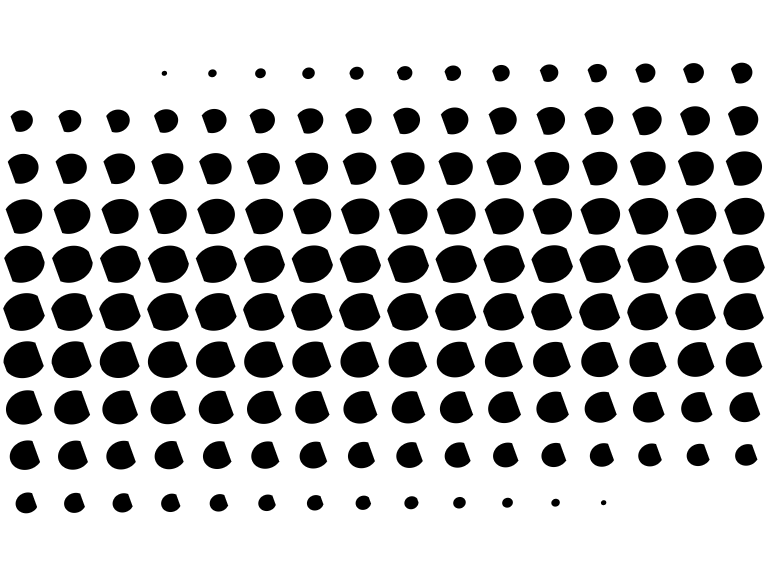
A Shadertoy shader for this pattern:

```glsl
// Halftone grid of tilted black ovals that swell, then shrink, with straight-cut sides.

const vec2 GRID = vec2(16.0, 12.0);
const vec3 PAPER = vec3(1.0);
const vec3 INK = vec3(0.0);
const float PI = 3.14159265;
const float TILT = 0.349;        // oval slant in radians
const float INK_CUTOFF = 0.297;  // tone below which a cell stays empty

// Turns p into axes tilted by the given angle.
vec2 toTiltedAxes(vec2 p, float angle) {
    float c = cos(angle), s = sin(angle);
    return vec2(c * p.x + s * p.y, c * p.y - s * p.x);
}

// Approximate signed distance to an ellipse with the given radii.
float ellipseDistance(vec2 p, vec2 radii) {
    float k = length(p / radii);
    float slope = length(p / (radii * radii));
    return (k - 1.0) * max(k, 1e-4) / max(slope, 1e-4);
}

// Distance from the cell centre to a cut, widening with progress.
float cutOffset(float progress) {
    return 0.165 + 0.434 * progress;
}

// Signed distance to one dot; progress runs 0 to 1 over the grid.
float dotDistance(vec2 p, float progress) {
    float weight = sin(PI * progress) - INK_CUTOFF;
    if (weight <= 0.0) return 1.0;

    vec2 radii = sqrt(weight * vec2(0.305, 0.25 - 0.06 * weight));
    vec2 centre = vec2(0.2 * (progress - 0.5), 0.0);
    float oval = ellipseDistance(p - centre, radii);
    float leftCut = -p.x - cutOffset(progress);
    float rightCut = p.x - cutOffset(1.0 - progress);
    return max(oval, max(leftCut, rightCut));
}

void mainImage(out vec4 fragColor, in vec2 fragCoord) {
    // Square cells, numbered row by row from the upper left
    vec2 gridPos = fragCoord / iResolution.xy * GRID;
    vec2 cell = floor(gridPos);
    vec2 local = toTiltedAxes(fract(gridPos) - 0.5, TILT);
    float index = (GRID.y - 1.0 - cell.y) * GRID.x + cell.x;
    float progress = index / (GRID.x * GRID.y - 1.0);

    // One-pixel soft edge
    float pixel = GRID.y / iResolution.y;
    float coverage = clamp(0.5 - dotDistance(local, progress) / pixel, 0.0, 1.0);
    fragColor = vec4(mix(PAPER, INK, coverage), 1.0);
}
```
